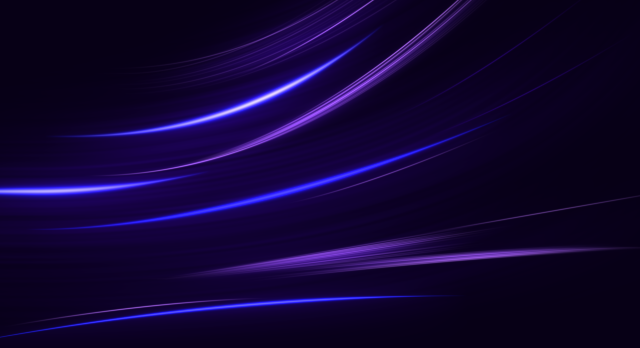
This background is drawn by a Shadertoy shader. Its source:

```glsl
#define NIGHT vec3(0.026, 0.0, 0.085)
#define VIOLET vec3(0.12, 0.01, 0.36)
#define BLUE vec3(0.03, 0.09, 1.0)
#define ICE vec3(0.68, 0.66, 0.40)
#define MAUVE vec3(0.52, 0.34, 0.66)
#define GLOW_SIZE 0.035
#define HAIR_WIDTH 0.0022
#define FAN_LINES 13
#define GRAIN_DENSITY 130.0

float hash(vec2 p) {
    return fract(sin(dot(p, vec2(127.1, 311.7))) * 43758.545);
}

float noise(vec2 p) {
    vec2 i = floor(p), f = fract(p);
    f = f * f * (3.0 - 2.0 * f);
    return mix(mix(hash(i), hash(i + vec2(1, 0)), f.x),
               mix(hash(i + vec2(0, 1)), hash(i + vec2(1, 1)), f.x), f.y);
}

// Height of a curve that leaves a level and bends through b
float curveHeight(float x, vec2 a, vec2 b, float bend) {
    float t = max((x - a.x) / (b.x - a.x), 1e-4);
    return mix(a.y, b.y, pow(t, bend));
}

// Signed distance to the curve, in canvas heights
float curveDistance(vec2 p, vec2 a, vec2 b, float bend) {
    float y = curveHeight(p.x, a, b, bend);
    float rise = curveHeight(p.x + 0.002, a, b, bend) - y;
    float slope = rise / 0.002 * iResolution.y / iResolution.x;
    return (p.y - y) / sqrt(1.0 + slope * slope);
}

// Fades in from span.x to span.y, and out again at span.z
float envelope(float x, vec3 span) {
    return smoothstep(span.x, span.y, x) * (1.0 - smoothstep(span.y, span.z, x));
}

// Soft line that keeps its energy when thinner than a pixel
float softLine(float d, float width) {
    float w = max(width, 0.65 / iResolution.y);
    return exp(-d * d / (w * w)) * width / w;
}

float hair(vec2 p, vec2 a, vec2 b, float bend, vec3 span) {
    return softLine(curveDistance(p, a, b, bend), HAIR_WIDTH) * envelope(p.x, span);
}

// Glowing blue trail with a hot core
vec3 trail(vec2 p, vec2 a, vec2 b, float bend, vec3 span, float width, float heat) {
    float d = curveDistance(p, a, b, bend);
    float e = envelope(p.x, span);
    float w = width * (0.25 + 0.75 * e);
    vec3 color = BLUE * sqrt(e) * softLine(d, w);
    color += ICE * heat * e * softLine(d, w * 0.55);
    color += BLUE * 0.22 * e * exp(-abs(d) / (w * 1.3));
    float reach = GLOW_SIZE * (d < 0.0 ? 1.5 : 0.8);
    return color + VIOLET * 0.4 * sqrt(e) * exp(-abs(d) / reach);
}

// Bundle of hairs spread around one curve
vec3 fan(vec2 p, vec2 a, vec2 b, float bend, vec3 span, vec2 spread, float seed) {
    float sum = 0.0;
    for (int i = 0; i < FAN_LINES; i++) {
        vec2 id = vec2(float(i), seed);
        float side = 2.0 * (float(i) + hash(id)) / float(FAN_LINES) - 1.0;
        float shift = (hash(id + 7.3) - 0.5) * 0.14;
        float strength = mix(0.12, 0.75, pow(hash(id + 3.1), 2.0));
        sum += strength * hair(p, a + vec2(0, side * spread.x),
                               b + vec2(0, side * spread.y), bend, span + shift);
    }
    float d = curveDistance(p, a, b, bend);
    float veil = softLine(d, spread.y * 0.65) * envelope(p.x, span);
    return MAUVE * sum + (VIOLET + MAUVE * 0.12) * veil * 0.6;
}

float haze(vec2 p, vec2 center, vec2 size, float tilt) {
    vec2 q = p - center;
    q.y -= q.x * tilt;
    q /= size;
    return exp(-dot(q, q));
}

void mainImage(out vec4 fragColor, in vec2 fragCoord) {
    vec2 p = fragCoord / iResolution.xy;

    // Brushed violet haze that follows the sweep
    float sweep = curveHeight(p.x, vec2(0.065, 0.0), vec2(0.781, 0.318), 1.74);
    float level = p.y - sweep * mix(0.25, 1.3, p.y);
    float grain = noise(vec2(p.x * 3.0, level * GRAIN_DENSITY)) * 0.6
                + noise(vec2(p.x * 2.0, level * GRAIN_DENSITY * 0.3)) * 0.6;
    float mist = 0.42 * haze(p, vec2(0.22, 0.48), vec2(0.30, 0.19), 0.35)
               + 0.38 * haze(p, vec2(0.46, 0.84), vec2(0.17, 0.14), 0.9)
               + 0.22 * haze(p, vec2(0.62, 0.56), vec2(0.28, 0.16), 0.7)
               + 0.22 * haze(p, vec2(0.48, 0.23), vec2(0.36, 0.12), 0.2);
    vec3 color = NIGHT + VIOLET * mist * (0.4 + grain);

    // Mauve bundles
    color += fan(p, vec2(0.143, 0.495), vec2(0.738, 1.0), 1.97,
                 vec3(0.26, 0.52, 0.86), vec2(0.004, 0.036), 1.0);
    color += fan(p, vec2(0.26, 0.199), vec2(0.729, 0.318), 1.06,
                 vec3(0.25, 0.53, 0.75), vec2(0.006, 0.030), 2.0);
    color += fan(p, vec2(0.99, 0.291), vec2(0.44, 0.216), 1.4,
                 vec3(0.42, 0.74, 1.0), vec2(0.010, 0.014), 3.0) * 0.8;
    color += 0.28 * fan(p, vec2(0.20, 0.76), vec2(0.56, 1.0), 1.8,
                        vec3(0.20, 0.46, 0.72), vec2(0.04, 0.07), 4.0);

    // Single hairs
    float pale = hair(p, vec2(0.143, 0.495), vec2(0.716, 1.0), 1.9, vec3(0.42, 0.63, 0.85))
        + 0.8 * hair(p, vec2(0.143, 0.495), vec2(0.755, 1.0), 2.0, vec3(0.13, 0.28, 0.50))
        + 0.9 * hair(p, vec2(0.26, 0.736), vec2(0.583, 1.0), 1.6, vec3(0.36, 0.54, 0.68))
        + 0.4 * hair(p, vec2(0.169, 0.803), vec2(0.527, 1.0), 2.1, vec3(0.16, 0.46, 0.65))
        + 0.9 * hair(p, vec2(0.443, 0.144), vec2(0.026, 0.067), 1.7, vec3(0.0, 0.22, 0.43))
        + 0.5 * hair(p, vec2(0.625, 0.317), vec2(1.0, 0.4375), 1.0, vec3(0.64, 0.84, 1.1))
        + 0.5 * hair(p, vec2(0.43, 0.411), vec2(0.755, 0.608), 1.3, vec3(0.44, 0.60, 0.78));
    float faint = hair(p, vec2(0.573, 0.64), vec2(0.898, 0.988), 1.3, vec3(0.60, 0.77, 0.95))
        + hair(p, vec2(0.612, 0.58), vec2(1.0, 0.916), 1.3, vec3(0.66, 0.82, 1.0));
    color += MAUVE * pale + VIOLET * faint * 0.6;

    // Blue trails
    color += trail(p, vec2(0.091, 0.608), vec2(0.534, 0.841), 2.34,
                   vec3(0.07, 0.42, 0.60), 0.0125, 1.1);
    color += trail(p, vec2(0.052, 0.450), vec2(0.3125, 0.502), 2.0,
                   vec3(-0.20, 0.09, 0.33), 0.012, 0.85);
    color += trail(p, vec2(0.065, 0.341), vec2(0.781, 0.659), 1.74,
                   vec3(0.04, 0.45, 0.80), 0.0085, 0.25);
    color += trail(p, vec2(0.716, 0.150), vec2(0.0, 0.031), 1.95,
                   vec3(-0.10, 0.42, 0.73), 0.0055, 0.4);

    fragColor = vec4(min(color, 1.0), 1.0);
}
```
